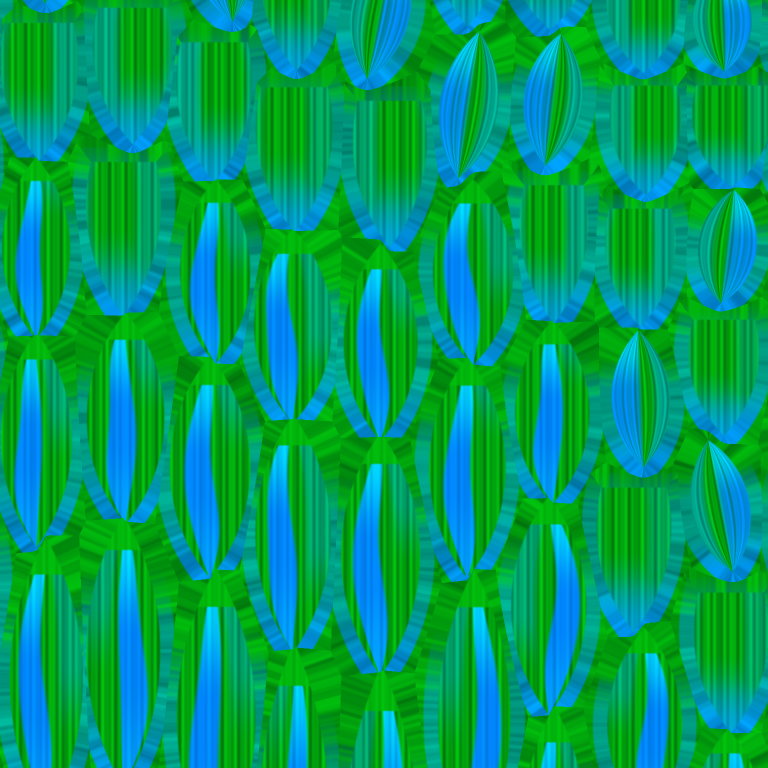
Write a WebGL 2 fragment shader that draws this pattern.

```glsl
#version 300 es
precision highp float;
// Draws glossy green and blue striped leaves packed on streaked green ground.
uniform vec2 u_resolution;
out vec4 fragColor;

const float COLUMNS = 9.0;
const float ROW_BEND = 1.4;   // rows grow shorter towards the top
const float RIM = 0.019;
const float SOFT = 0.0015;
const vec3 DARK_GREEN = vec3(0.0, 0.47, 0.05);
const vec3 LIGHT_GREEN = vec3(0.0, 0.78, 0.05);
const vec3 TEAL = vec3(0.0, 0.63, 0.53);
const vec3 BLUE = vec3(0.0, 0.53, 1.0);
const vec3 CYAN = vec3(0.0, 0.82, 1.0);

const int LONG_LEAF = 0;
const int SHIELD = 1;
const int EYE = 2;

struct Leaf { vec2 pos; vec2 size; float dist; float along; float seed; int kind; };

float hash(vec2 p) {
  vec3 q = fract(p.xyx * vec3(0.1031, 0.1030, 0.0973));
  q += dot(q, q.yzx + 33.33);
  return fract((q.x + q.y) * q.z);
}

// Uneven bands along one axis
float bands(float x, float seed) {
  float i = floor(x);
  return mix(hash(vec2(i, seed)), hash(vec2(i + 1.0, seed)), smoothstep(0.25, 0.75, x - i));
}

float streaks(float x, float seed) {
  return 0.6 * bands(x * 75.0, seed) + 0.4 * bands(x * 210.0, seed + 7.0);
}

// Layered sines make the fine lengthwise ribs
float ribs(float x, float seed) {
  float wave = sin(x * 560.0 + seed) + 0.7 * sin(x * 910.0 + seed * 2.3)
             + 0.5 * sin(x * 230.0 + seed * 3.1);
  return clamp(0.5 + 0.28 * wave, 0.0, 1.0);
}

// Pointed oval: signed distance, and position along its outline
vec2 pointedOval(vec2 p, vec2 size) {
  float radius = dot(size, size) / (2.0 * size.x);
  float centre = radius - size.x;
  float tipAngle = atan(size.y, centre);
  vec2 q = abs(p);
  vec2 tip = q - vec2(0.0, size.y);
  vec2 result = vec2(length(q + vec2(centre, 0.0)) - radius, radius * atan(q.y, q.x + centre));
  if (tip.y * centre > q.x * size.y)
    result = vec2(length(tip), radius * tipAngle + 0.07 * (atan(tip.y, q.x) - tipAngle));
  return result;
}

float ovalHalfWidth(float y, vec2 size) {
  float radius = dot(size, size) / (2.0 * size.x);
  return max(sqrt(max(radius * radius - y * y, 0.0)) - radius + size.x, 0.004);
}

float rowEdge(float row, float rate) {
  return (sqrt(max(rate * rate + 4.0 * ROW_BEND * row, 0.01)) - rate) / (2.0 * ROW_BEND);
}

Leaf makeLeaf(vec2 uv, float column, float row, float rate, float shift) {
  vec2 id = vec2(column, row) + 20.0;
  float low = rowEdge(row - shift, rate), high = rowEdge(row + 1.0 - shift, rate);
  float halfHeight = max(0.5 * (high - low), 0.065);
  Leaf leaf;
  leaf.seed = hash(id) * 40.0;
  leaf.kind = halfHeight > 0.113 ? LONG_LEAF : (hash(id + 3.7) > 0.68 ? EYE : SHIELD);
  leaf.pos = uv - vec2((column + 0.5 + 0.16 * (hash(id + 9.1) - 0.5)) / COLUMNS, 0.5 * (low + high));
  leaf.size = vec2(mix(0.044, 0.053, hash(id + 5.3)), halfHeight * 1.04);
  if (leaf.kind == SHIELD) {
    leaf.pos.y -= 0.3 * halfHeight;
    leaf.size.y = 1.3 * halfHeight;
  } else if (leaf.kind == EYE) {
    float tilt = 0.4 * (hash(id + 1.9) - 0.5);
    leaf.pos = mat2(cos(tilt), sin(tilt), -sin(tilt), cos(tilt)) * leaf.pos;
    leaf.size = vec2(0.038, 0.95 * halfHeight);
  }
  vec2 oval = pointedOval(leaf.pos, leaf.size);
  float cut = leaf.pos.y - 0.38 * leaf.size.y;
  bool flatTop = leaf.kind == SHIELD && cut > oval.x;
  leaf.dist = flatTop ? cut : oval.x;
  leaf.along = flatTop ? leaf.pos.x : oval.y + step(0.0, leaf.pos.x) * 3.0;
  return leaf;
}

// Cellular search for the leaf nearest to a point
Leaf nearestLeaf(vec2 uv) {
  Leaf best;
  best.dist = 10.0;
  for (int i = -1; i <= 1; i++) {
    float column = floor(uv.x * COLUMNS) + float(i);
    float rate = mix(2.5, 4.5, smoothstep(0.6, 0.95, (column + 0.5) / COLUMNS));
    float shift = 0.8 * hash(vec2(column + 31.0, 4.0));
    float row = floor(uv.y * (rate + ROW_BEND * uv.y) + shift);
    for (int j = -1; j <= 1; j++) {
      Leaf leaf = makeLeaf(uv, column, row + float(j), rate, shift);
      if (leaf.dist < best.dist) best = leaf;
    }
  }
  return best;
}

vec3 leafColor(Leaf leaf) {
  float t = leaf.pos.y / leaf.size.y;
  float halfWidth = ovalHalfWidth(leaf.pos.y, leaf.size);
  float u = leaf.pos.x / halfWidth;
  float side = hash(vec2(leaf.seed, 2.0)) < 0.5 ? -1.0 : 1.0;
  float pick = hash(vec2(leaf.seed, 6.0));
  float rib = ribs(leaf.kind == EYE ? u * 0.05 : leaf.pos.x, leaf.seed);
  vec3 green = mix(DARK_GREEN, LIGHT_GREEN, rib);
  vec3 teal = TEAL * (0.82 + 0.36 * rib);
  vec3 blue = mix(BLUE, CYAN, smoothstep(0.1, 0.75, t) + 0.3 * smoothstep(-0.2, -0.9, t));
  blue *= 0.88 + 0.2 * rib;
  if (leaf.kind == EYE) {
    vec3 body = mix(green, teal, smoothstep(0.3, 0.7, abs(u)));
    return mix(body, blue, smoothstep(-0.1, 0.15, u * side) * (0.6 + 0.4 * rib));
  }
  if (leaf.kind == SHIELD) {
    float edge = smoothstep(0.45, 0.8, abs(u + 0.25 * side)) * (0.5 + 0.5 * pick);
    vec3 body = mix(green, teal, max(edge, 0.8 * smoothstep(-0.2, -0.7, t)));
    return mix(body, blue, 0.65 * smoothstep(-0.45, -0.95, t));
  }
  float tealSide = smoothstep(0.2, 0.5, -u * side) * smoothstep(-0.2, 0.4, t + pick - 0.5);
  vec3 body = mix(green, teal, 0.75 * tealSide);
  float bandCentre = side * (0.12 + 0.3 * pick) + 0.12 * sin(t * 3.0 + leaf.seed);
  float band = abs(u - bandCentre) - mix(0.3, 0.48, smoothstep(0.3, -0.8, t));
  body = mix(body, blue, smoothstep(0.07, -0.07, band));
  vec3 cap = LIGHT_GREEN * (0.86 + 0.12 * rib);
  return mix(body, cap, smoothstep(-SOFT, SOFT, leaf.pos.y - 0.74 * leaf.size.y));
}

vec3 sceneColor(vec2 uv) {
  Leaf leaf = nearestLeaf(uv);
  float t = leaf.pos.y / leaf.size.y;
  float streak = streaks(leaf.along, leaf.seed);
  // Ground streaks spread outwards, the rim turns blue at the lower tip
  vec3 ground = mix(DARK_GREEN * 0.94, LIGHT_GREEN, streak);
  vec3 rim = mix(TEAL, BLUE, smoothstep(-0.3, -1.0, t) * 0.75) * (0.78 + 0.4 * streak);
  rim = mix(rim, ground, smoothstep(0.1, 0.6, t + 0.3 * (streak - 0.5)));
  vec3 color = mix(rim, ground, smoothstep(-SOFT, SOFT, leaf.dist - RIM));
  return mix(leafColor(leaf), color, smoothstep(-SOFT, SOFT, leaf.dist));
}

void main() {
  // Four samples smooth the seams between cells
  vec3 sum = vec3(0.0);
  for (int i = 0; i < 4; i++) {
    vec2 offset = vec2(i % 2, i / 2) * 0.5 - 0.25;
    sum += sceneColor((gl_FragCoord.xy + offset) / u_resolution);
  }
  fragColor = vec4(sum * 0.25, 1.0);
}
```
